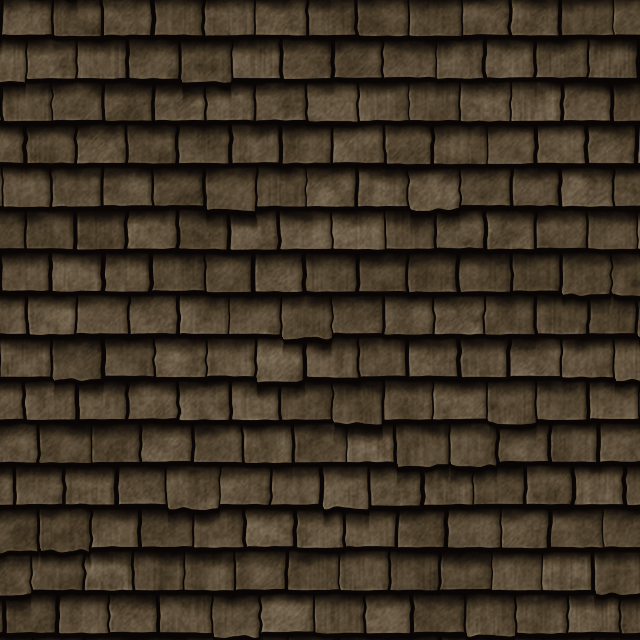
Write a Shadertoy shader that draws this texture.

```glsl
// Weathered wooden roof shingles in overlapping, staggered courses.
// Each pixel finds its course and nearest seam; drop shadows, worn lips,
// lit left edges and layered value noise then set a shade on a brown ramp.

#define COURSES 15.0        // rows down the canvas
#define SHINGLES 12.55      // shingles across the canvas
#define COURSE_SHIFT 0.16   // vertical phase of the courses
#define SEAM_JITTER 0.07    // sideways scatter of seams
#define SEAM_MIN 0.012      // narrowest seam, in shingle widths
#define SEAM_MAX 0.080      // widest seam
#define SLIPPED 0.10        // share of shingles hanging low
#define SLIP_DEPTH 0.09     // how far those hang, in courses
#define SHADOW_REACH 0.52   // length of the shadow under each course
#define BRIGHTNESS 0.64
#define GRAIN 0.55

const vec3 SOOT  = vec3(0.030, 0.018, 0.016);
const vec3 BROWN = vec3(0.285, 0.233, 0.157);
const vec3 PALE  = vec3(0.500, 0.440, 0.355);

float hash(vec2 p) {
    vec3 q = fract(p.xyx * 0.1031);
    q += dot(q, q.yzx + 33.33);
    return fract((q.x + q.y) * q.z);
}

float noise(vec2 p) {
    vec2 i = floor(p), f = fract(p);
    f = f * f * (3.0 - 2.0 * f);
    return mix(mix(hash(i), hash(i + vec2(1, 0)), f.x),
               mix(hash(i + vec2(0, 1)), hash(i + vec2(1, 1)), f.x), f.y);
}

float fbm(vec2 p) {
    float sum = 0.0, amp = 0.55;
    for (int k = 0; k < 4; k++) {
        sum += amp * noise(p);
        p = mat2(1.6, 1.2, -1.2, 1.6) * p + 7.3;
        amp *= 0.5;
    }
    return sum;
}

// Half-bond stagger, re-aligned at two courses lower down.
float stagger(float row) {
    float start = row < 10.0 ? 0.03 : (row < 13.0 ? 0.80 : 0.15);
    return start + 0.5 * mod(row, 2.0);
}

// x: signed distance to nearest seam, y: seam index, z: shingle index.
vec3 seam(vec2 p, float row) {
    float x = p.x - stagger(row);
    float id = floor(x + 0.5);
    float wobble = (noise(vec2(id * 7.7 + row * 3.1, p.y * 5.0)) - 0.5) * 0.045;
    float s = x - id - (hash(vec2(id, row + 40.0)) - 0.5) * SEAM_JITTER - wobble;
    return vec3(s, id, s < 0.0 ? id - 1.0 : id);
}

// How far the bottom edge hangs below its course line.
float hang(vec2 p, float row) {
    vec3 sm = seam(p, row);
    float slipped = step(1.0 - SLIPPED, hash(vec2(sm.z + 17.0, row + 3.0)));
    float wave = noise(vec2(p.x * 5.0, row * 9.0)) - 0.5;
    float level = (hash(vec2(sm.z, row + 71.0)) - 0.5) * 0.035;
    float corner = smoothstep(0.0, 0.04, abs(sm.x));
    return corner * (level + slipped * (SLIP_DEPTH + 0.06 * wave)) + 0.025 * wave;
}

void mainImage(out vec4 fragColor, in vec2 fragCoord) {
    vec2 uv = fragCoord / iResolution.xy;
    vec2 p = vec2(uv.x * SHINGLES, (1.0 - uv.y) * COURSES + COURSE_SHIFT);
    float row = floor(p.y), f = p.y - row;

    // A low shingle of the course above covers this one.
    if (f < hang(p, row - 1.0)) { row -= 1.0; f += 1.0; }
    float below = f - hang(p, row - 1.0);
    float lip = 1.0 + hang(p, row) - f;
    vec3 sm = seam(p, row);
    vec2 tile = vec2(sm.z, row);

    // Wood surface: blotches, upright streaks and slanted fine grain.
    vec2 local = p + 13.0 * vec2(hash(tile), hash(tile + 5.0));
    float blotch = fbm(local * vec2(2.6, 2.2)) - 0.5;
    float streak = noise(local * vec2(24.0, 1.4)) - 0.5;
    float slant = noise(vec2(local.x * 1.2 + local.y, local.x * 1.2 - local.y)
                        * vec2(17.0, 6.0)) - 0.5;
    float speck = noise(local * vec2(21.0, 17.0)) - 0.5;
    float streaky = hash(tile + 23.0);
    float wood = 0.9 * blotch + 0.36 * streak * streaky
               + 0.32 * slant * (1.0 - 0.5 * streaky) + 0.26 * speck;
    float tone = mix(0.83, 1.13, hash(tile + 51.0));
    float shade = BRIGHTNESS * tone * (1.0 + wood * GRAIN * 1.5);

    // Shadow cast by the course above, with an uneven fringe.
    float fringe = (fbm(p * vec2(2.0, 3.0) + 31.0) - 0.5) * 0.22;
    shade *= smoothstep(0.02, SHADOW_REACH, below + fringe);
    shade *= smoothstep(0.05, 0.14, below);

    // Lit left side and worn lower lip.
    float worn = noise(p * vec2(6.0, 5.0) + 90.0);
    float side = smoothstep(0.0, 0.02, sm.x) * (1.0 - smoothstep(0.025, 0.065, sm.x));
    float edge = smoothstep(0.01, 0.03, lip) * (1.0 - smoothstep(0.04, 0.085, lip));
    float lit = smoothstep(0.08, 0.45, below);
    shade += lit * (0.22 * side * worn + 0.17 * edge * (worn - 0.15));

    // Dark seam on the right side of each shingle, then the lower cut.
    float width = mix(SEAM_MIN, SEAM_MAX, hash(vec2(sm.y, row + 9.0)));
    float gap = sm.x < 0.0 ? smoothstep(width - 0.012, width + 0.02, -sm.x)
                               * mix(0.65, 1.0, smoothstep(width, width + 0.11, -sm.x))
                           : smoothstep(-0.005, 0.02, sm.x);
    shade *= gap * smoothstep(0.0, 0.03, lip);

    shade = clamp(shade, 0.0, 1.0);
    vec3 color = mix(SOOT, BROWN, min(shade * 2.0, 1.0));
    color = mix(color, PALE, max(shade * 2.0 - 1.0, 0.0));
    fragColor = vec4(color, 1.0);
}
```
